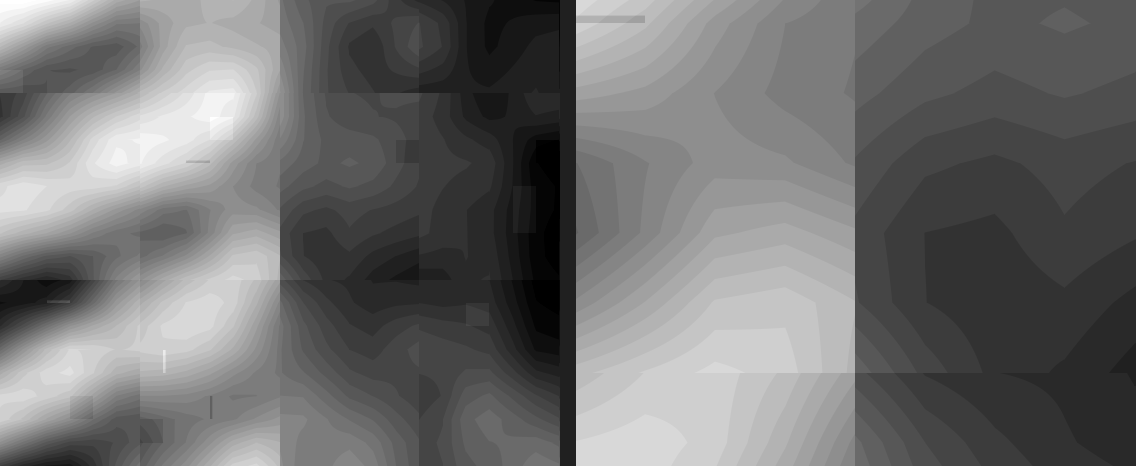
Left: the whole. Right: its middle third, enlarged.
Write a Shadertoy shader that draws this texture map.

```glsl
const float ROWS = 20.0;          // lattice cells over the canvas height
const float TONE_STEP = 0.036;    // grey distance between terraces
const float BAND_PERIOD = 8.5;    // spacing of the slanted light bands
const float BAND_SLOPE = 0.45;
const float BAND_PHASE = 11.0;
const float SPLIT = 12.0;         // border of the light and dark halves
const vec2 SEAM_PERIOD = vec2(6.0, 8.0);
const float SEAM_REACH = 3.0;
const float NOISE_SIZE = 2.6;
const float LIGHT_NOISE = 0.30;
const float DARK_NOISE = 0.24;
const float PATCH_SHARE = 0.022;
const float DASH_SHARE = 0.014;
const float DASH_WIDTH = 0.11;
const float TAU = 6.2831853;

float hash(vec2 p) {
    vec3 q = fract(vec3(p.xyx) * 0.1031);
    q += dot(q, q.yzx + 33.33);
    return fract((q.x + q.y) * q.z);
}

float valueNoise(vec2 p) {
    vec2 i = floor(p), f = fract(p);
    f = f * f * (3.0 - 2.0 * f);
    return mix(mix(hash(i), hash(i + vec2(1, 0)), f.x),
               mix(hash(i + vec2(0, 1)), hash(i + vec2(1, 1)), f.x), f.y);
}

// Broad tones: slanted bands on the left, dim slope on the right
float broadTone(vec2 p) {
    float across = clamp(p.x / 9.0, 0.0, 1.0);
    float wave = cos(TAU * (p.y - BAND_SLOPE * p.x - BAND_PHASE) / BAND_PERIOD);
    float light = mix(0.50, 0.70, across) + mix(0.37, 0.14, across) * wave
                + 0.009 * (p.y - 10.0);
    float dark = 0.33 - 0.021 * (p.x - SPLIT) + 0.24 * smoothstep(6.0, 0.0, p.y);
    float side = smoothstep(SPLIT - 3.0, SPLIT + 2.0, p.x);
    float grain = valueNoise(p / NOISE_SIZE + 17.0) - 0.5;
    return mix(light, dark, side) + grain * mix(LIGHT_NOISE, DARK_NOISE, side);
}

// Signed nearness to a seam; the sign depends on the side the cell lies on
float seamSide(float corner, float cell, float seam) {
    float reach = max(0.0, 1.0 - abs(corner - seam) / SEAM_REACH);
    return cell + 0.5 < seam ? reach : -reach;
}

// Tone at a cell corner, torn apart along the seams
float cornerTone(vec2 cell, vec2 offset) {
    vec2 corner = cell + offset;
    vec2 seam = floor(corner / SEAM_PERIOD + 0.5) * SEAM_PERIOD;
    float tearX = valueNoise(vec2(seam.x * 3.7, corner.y / 3.0)) - 0.5;
    float tearY = valueNoise(vec2(corner.x / 3.0, seam.y * 5.3 + 40.0)) - 0.5;
    float central = exp(-abs(seam.x - SPLIT));
    tearX = 0.10 * tearX + central * max(0.0, 0.06 + 0.25 * tearX);
    return broadTone(corner)
         + tearX * seamSide(corner.x, cell.x, seam.x)
         + 0.16 * tearY * seamSide(corner.y, cell.y, seam.y);
}

// Rare square patches and thin dashes inside single cells
float blemish(vec2 cell, vec2 f, float pixel) {
    float pick = hash(cell + 71.0);
    float sign1 = hash(cell + 133.0) < 0.6 ? -1.0 : 1.0;
    float along = hash(cell + 201.0) < 0.5 ? f.x : f.y;
    float dash = 1.0 - smoothstep(DASH_WIDTH - pixel, DASH_WIDTH + pixel, along);
    if (pick < PATCH_SHARE) return 0.045 * sign1;
    if (pick < PATCH_SHARE + DASH_SHARE) return 0.11 * sign1 * dash;
    return 0.0;
}

// Flat terraces with edges one pixel wide
float terrace(float tone, float pixelChange) {
    float q = tone / TONE_STEP;
    float w = clamp(pixelChange / TONE_STEP, 0.001, 1.0);
    float edge = clamp((fract(q) - 1.0) / w + 1.0, 0.0, 1.0);
    return (floor(q) + edge + 0.5) * TONE_STEP;
}

void mainImage(out vec4 fragColor, in vec2 fragCoord) {
    float pixel = ROWS / iResolution.y;
    vec2 p = fragCoord * pixel;
    vec2 cell = floor(p), f = fract(p);

    // Corner tones and their bilinear blend
    float a = cornerTone(cell, vec2(0, 0));
    float b = cornerTone(cell, vec2(1, 0));
    float c = cornerTone(cell, vec2(0, 1));
    float d = cornerTone(cell, vec2(1, 1));
    float tone = mix(mix(a, b, f.x), mix(c, d, f.x), f.y);
    vec2 slope = vec2(mix(b - a, d - c, f.y), mix(c - a, d - b, f.x));

    float grey = terrace(tone, length(slope) * pixel) + blemish(cell, f, pixel);
    fragColor = vec4(vec3(clamp(grey, 0.0, 1.0)), 1.0);
}
```
